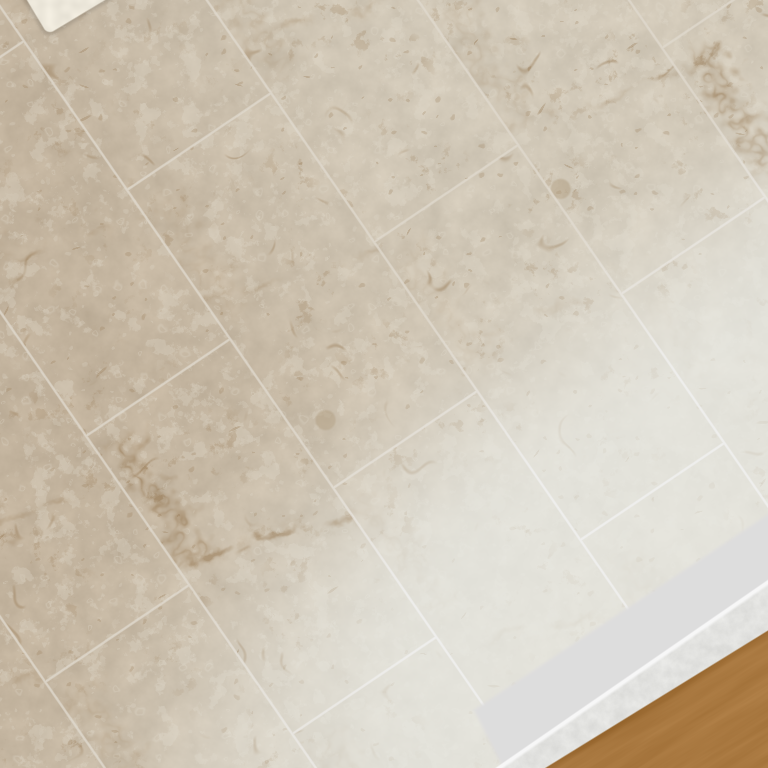
A WebGL 2 fragment shader for this texture:

```glsl
#version 300 es
precision highp float;
// Slanted beige marble floor tiles in a half-offset running bond with pale grout.
// A skewed lattice gives the tiles; gradient noise and hashed cells give veins and flecks.
// A soft glare crosses the floor towards a pale sill and a strip of wood.
uniform vec2 u_resolution;
out vec4 fragColor;

float hash(vec2 p) {
  vec3 q = fract(p.xyx * vec3(0.1031, 0.1030, 0.0973));
  q += dot(q, q.yzx + 33.33);
  return fract((q.x + q.y) * q.z);
}

float gradDot(vec2 cell, vec2 f, vec2 corner) {
  float angle = 6.2832 * hash(cell + corner);
  return dot(vec2(cos(angle), sin(angle)), f - corner);
}

float noise(vec2 p) {
  vec2 i = floor(p), f = fract(p);
  vec2 s = f * f * f * (f * (f * 6.0 - 15.0) + 10.0);
  float low = mix(gradDot(i, f, vec2(0, 0)), gradDot(i, f, vec2(1, 0)), s.x);
  float high = mix(gradDot(i, f, vec2(0, 1)), gradDot(i, f, vec2(1, 1)), s.x);
  return mix(low, high, s.y);
}

float fbm(vec2 p) {
  float sum = 0.0, gain = 0.6;
  for (int i = 0; i < 5; i++) {
    sum += gain * noise(p);
    p = mat2(1.6, 1.2, -1.2, 1.6) * p + 17.3;
    gain *= 0.55;
  }
  return sum;
}

// Sparse, randomly turned ellipses, one per cell at most; hollow ones become rings.
float flecks(vec2 p, float density, float stretch, float hollow) {
  vec2 cell = floor(p);
  vec2 centre = 0.35 + 0.3 * vec2(hash(cell + 5.1), hash(cell + 9.7));
  float angle = 1.6 * hash(cell + 3.3) - 0.4;
  vec2 q = fract(p) - centre;
  q = mat2(cos(angle), -sin(angle), sin(angle), cos(angle)) * q;
  q.y = q.y * stretch + 0.25 * noise(p * 3.0);
  float radius = 0.12 + 0.18 * hash(cell + 7.9);
  float disc = smoothstep(radius, radius * 0.5, length(q));
  disc -= hollow * smoothstep(radius * 0.6, radius * 0.3, length(q));
  return step(hash(cell), density) * disc;
}

// Distance to the right of the line from a to b.
float rightOf(vec2 p, vec2 a, vec2 b) {
  vec2 d = normalize(b - a);
  return dot(p - a, vec2(d.y, -d.x));
}

vec3 marble(vec2 p, vec2 uv, vec2 tile) {
  float light = smoothstep(0.1, 0.8, p.x + 0.5 * abs(p.y - 0.5));
  vec3 color = mix(vec3(0.76, 0.7, 0.615), vec3(0.82, 0.785, 0.72), light);
  vec2 q = p + tile * 3.7;
  color += 0.045 * fbm(q * 9.0) + 0.055 * fbm(q * 32.0);

  // Pale fossils: ragged blots, rings and dots, gathered in patches
  float patches = smoothstep(-0.3, 0.3, noise(q * 8.0 + 11.0));
  float pale = 0.75 * smoothstep(0.16, 0.28, fbm(q * 30.0) + 0.08 * patches);
  pale += 0.6 * smoothstep(0.16, 0.3, fbm(q * 62.0 + 21.0)) * patches;
  pale += 0.7 * flecks(q * 34.0, 0.3, 1.2, 0.9) + 0.6 * flecks(q * 55.0 + 4.0, 0.25, 1.4, 0.0);
  color = mix(color, vec3(0.88, 0.855, 0.8), 0.4 * min(pale, 1.0));

  // Brown flecks, ragged blots and a few short curved threads
  float brown = 0.4 * flecks(q * 50.0 + 8.0, 0.13, 1.7, 0.0) + 0.5 * flecks(q * 24.0, 0.05, 5.0, 0.0);
  float clump = smoothstep(-0.1, 0.35, noise(q * 11.0 + 60.0));
  brown += 0.4 * clump * smoothstep(0.14, 0.32, fbm(q * 44.0 + 50.0));
  float thread = smoothstep(0.07, 0.0, abs(noise(q * 21.0 + 30.0)));
  brown += 0.6 * thread * smoothstep(0.32, 0.48, noise(q * 17.0 + 70.0));

  // One vein along the tile edge, one across it
  bool strong = mod(tile.x, 4.0) == 3.0 && mod(tile.y, 2.0) == 0.0;
  float strength = strong ? 1.0 : 0.1 + 0.35 * hash(tile + 2.0);
  float wobble = fbm(q * 14.0);
  float side = abs(uv.x - 0.13 - 0.2 * wobble - 0.2 * noise(q * 70.0));
  float along = smoothstep(0.02, 0.1, uv.y) * smoothstep(0.5, 0.42, uv.y);
  float shift = strong ? 0.0 : 0.3 * hash(tile + 6.0) - 0.15;
  float cross = abs(uv.y - 0.43 - shift - 0.15 * uv.x - 0.07 * wobble);
  float vein = (smoothstep(0.14, 0.0, side) * 0.5 + smoothstep(0.05, 0.0, side) * 0.25) * along;
  vein += smoothstep(0.016, 0.0, cross) * smoothstep(-0.2, 0.2, noise(q * 22.0));
  vein += 0.3 * smoothstep(0.07, 0.0, cross) * smoothstep(0.0, 0.4, fbm(q * 30.0 + 9.0));
  brown += vein * strength * (0.8 + 0.9 * noise(q * 60.0));
  return mix(color, vec3(0.58, 0.46, 0.31), 0.6 * clamp(brown, 0.0, 1.0));
}

void main() {
  vec2 p = gl_FragCoord.xy / u_resolution.y;
  float px = 1.0 / u_resolution.y;

  // Skewed lattice: x counts strips, y counts tiles along a strip
  vec2 across = vec2(0.1875, 0.1263), down = vec2(0.2685, -0.388);
  vec2 uv = inverse(mat2(across, down)) * (p - vec2(0.1654, 0.7526));
  uv.y += 0.5 * floor(uv.x);
  vec2 tile = floor(uv);
  uv -= tile;
  vec3 color = marble(p, uv, tile);

  // Two round stains
  float stain = min(length(p - vec2(0.424, 0.453)), length(p - vec2(0.73, 0.754)));
  color = mix(color, vec3(0.68, 0.6, 0.48), 0.45 * smoothstep(0.015, 0.011, stain));

  // Glare, then grout
  float glare = smoothstep(-0.15, 0.18, dot(p, vec2(0.62, -0.785)) + 0.02 * fbm(p * 6.0));
  glare *= smoothstep(0.05, 0.6, p.x);
  color = mix(color, vec3(0.925, 0.935, 0.92), 0.68 * glare);
  vec2 edge = min(uv, 1.0 - uv) * vec2(0.226, 0.473);
  float grout = 1.0 - smoothstep(0.0004, 0.002 + px * 0.5, min(edge.x, edge.y));
  color = mix(color, mix(vec3(0.875, 0.85, 0.805), vec3(0.945), glare), 0.8 * grout);

  // Cream mat corner with a soft shadow
  vec2 corner = mat2(0.857, -0.515, 0.515, 0.857) * (p - vec2(0.062, 0.955));
  float matDist = length(min(corner - 0.009, 0.0)) - 0.009;
  color *= 1.0 - 0.12 * smoothstep(0.008, 0.0, matDist);
  color = mix(color, vec3(0.93, 0.91, 0.86) + 0.05 * noise(p * 70.0), smoothstep(px, -px, matDist));

  // Grey sill, white rough edge and wood
  float sill = min(rightOf(p, vec2(0.618, 0.076), vec2(1.0, 0.33)),
                   rightOf(p, vec2(0.655, 0.0), vec2(0.615, 0.08)));
  float rim = rightOf(p, vec2(0.651, 0.004), vec2(1.0, 0.245));
  float wood = rightOf(p, vec2(0.71, 0.0), vec2(1.0, 0.179));
  color = mix(color, vec3(0.868, 0.866, 0.868), smoothstep(-0.004, 0.004, sill));
  vec3 plaster = vec3(0.885, 0.885, 0.875) + 0.07 * fbm(p * 55.0);
  plaster = mix(vec3(0.97), plaster, smoothstep(0.003, 0.008, rim));
  color = mix(color, plaster, smoothstep(-px, px, rim));
  vec2 grain = vec2(dot(p, vec2(0.85, 0.526)) * 5.0, wood * 70.0);
  vec3 timber = vec3(0.66, 0.47, 0.25) + 0.06 * fbm(grain) - 0.06 * smoothstep(0.015, 0.0, wood);
  color = mix(color, timber, smoothstep(-px, px, wood));
  fragColor = vec4(color, 1.0);
}
```
